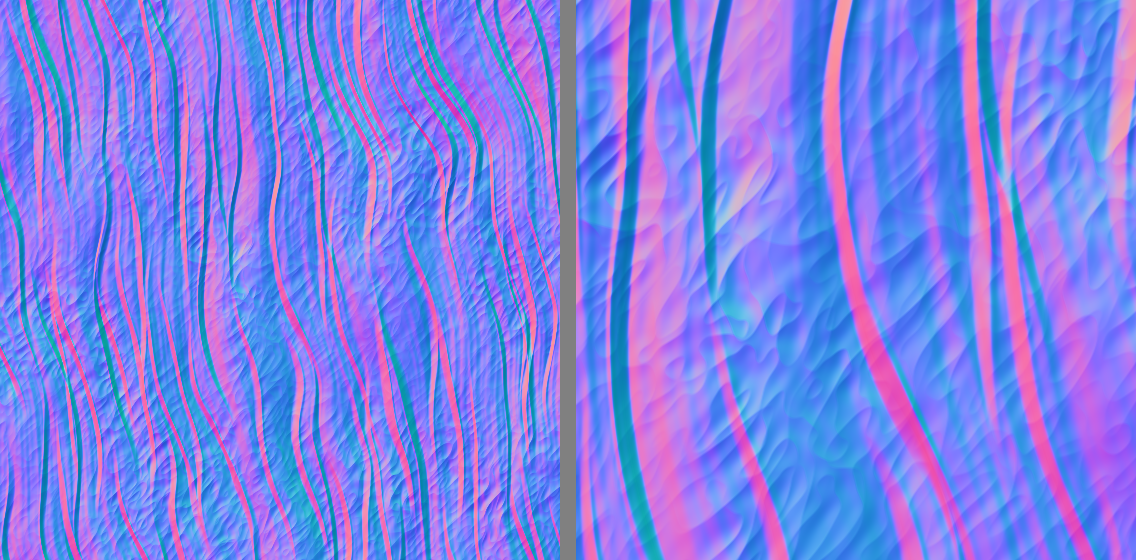
Left, the full canvas; right, a detail of the centre.
Give the GLSL for this texture map, as a Shadertoy shader.

```glsl
// Tangent-space normal map of fibrous bark with long, wavy, frayed ridges.

const float PI = 3.14159265;

vec2 hash22(vec2 p) {
    vec3 q = fract(p.xyx * vec3(0.1031, 0.1030, 0.0973));
    q += dot(q, q.yzx + 33.33);
    return fract((q.xx + q.yz) * q.zy);
}

float cornerRamp(vec2 cell, vec2 corner, vec2 f) {
    return dot(hash22(cell + corner) * 2.0 - 1.0, f - corner);
}

float gradientNoise(vec2 p) {
    vec2 i = floor(p), f = p - i;
    vec2 s = f * f * f * (f * (f * 6.0 - 15.0) + 10.0);
    float low  = mix(cornerRamp(i, vec2(0, 0), f), cornerRamp(i, vec2(1, 0), f), s.x);
    float high = mix(cornerRamp(i, vec2(0, 1), f), cornerRamp(i, vec2(1, 1), f), s.x);
    return mix(low, high, s.y);
}

// Sideways position across the grain: a steady slant plus S-shaped bends
float grainCoord(vec2 p) {
    return p.x + 0.15 * p.y
         + 0.075 * gradientNoise(p * vec2(2.2, 2.9) + 7.3)
         + 0.018 * gradientNoise(p * vec2(5.0, 6.5) + 31.7);
}

// Cross section of a strand: steep face, thin groove at its foot, slow fall behind
float scarp(float s, float halfWidth, float height) {
    float face = smoothstep(-halfWidth, halfWidth, s);
    float back = exp(-max(s, 0.0) / 0.028) * (1.0 - smoothstep(0.05, 0.09, s));
    float foot = (s + halfWidth) / 0.0022;
    return height * (face * back - 0.13 * exp(-foot * foot));
}

// One scattered layer of tapering strands, one strand per tall cell
float strandLayer(float u, float y, vec2 cellSize, float seed) {
    float h = 0.0;
    float column = floor(u / cellSize.x);
    for (float k = -1.0; k <= 1.0; k++) {
        float c = column + k;
        float v = y / cellSize.y + hash22(vec2(c, seed)).x;
        float row = floor(v), t = v - row;
        vec2 place = hash22(vec2(c + 17.0 * seed, row + 5.0));
        vec2 kind = hash22(vec2(row + 41.0, c + 29.0 * seed));
        float center = (c + mix(0.2, 0.8, place.x)) * cellSize.x
                     + 0.012 * sin(2.0 * PI * (t + place.y));
        float taper = smoothstep(0.0, 0.35, t) * smoothstep(1.0, 0.65, t);
        float facing = kind.x < 0.56 ? -1.0 : 1.0;
        float halfWidth = mix(0.004, 0.0075, kind.y) * mix(0.6, 1.0, taper);
        float height = mix(0.014, 0.027, kind.y) * taper;
        h += scarp((u - center) * facing, halfWidth, height);
    }
    return h;
}

// Creased flakes leaning across the grain
float crumple(vec2 p) {
    vec2 q = vec2(p.x - 0.45 * p.y, p.y);
    q += 0.012 * gradientNoise(p * 17.0 + 3.1);
    return 0.0075 * abs(gradientNoise(q * vec2(32.0, 17.0)))
         + 0.0030 * abs(gradientNoise(q * vec2(66.0, 42.0) + 11.0));
}

float barkHeight(vec2 p) {
    float u = grainCoord(p);
    float patches = smoothstep(-0.3, 0.35, gradientNoise(p * vec2(6.0, 4.0) + 53.0));

    // Broad folds, narrow folds and fine fibres along the grain
    float h = 0.036 * gradientNoise(vec2(u * 13.0, p.y * 2.2));
    h += 0.0085 * gradientNoise(vec2(u * 40.0, p.y * 3.6) + 19.0);
    h += 0.0027 * mix(1.3, 0.6, patches) * gradientNoise(vec2(u * 110.0, p.y * 5.0) + 71.0);
    h += mix(0.6, 1.5, patches) * crumple(p);

    // Strands, split into threads by a small fray
    float frayed = u + 0.0045 * gradientNoise(vec2(u * 85.0, p.y * 5.0) + 87.0);
    for (float i = 0.0; i < 3.0; i++) {
        vec2 cellSize = vec2(0.1, 0.46 + 0.1 * i);
        h += strandLayer(frayed + 0.037 * i, p.y + 0.31 * i, cellSize, i + 1.0);
    }
    return h;
}

// Surface normal with the green axis pointing down
vec3 surfaceNormal(vec2 p, float reach) {
    vec2 e = vec2(reach, 0.0);
    float dx = barkHeight(p + e.xy) - barkHeight(p - e.xy);
    float dy = barkHeight(p + e.yx) - barkHeight(p - e.yx);
    return normalize(vec3(-dx, dy, 2.0 * reach));
}

void mainImage(out vec4 fragColor, in vec2 fragCoord) {
    vec2 p = fragCoord / iResolution.y;
    vec3 n = surfaceNormal(p + 2.0, 0.0009);
    fragColor = vec4(n * 0.5 + 0.5, 1.0);
}
```
